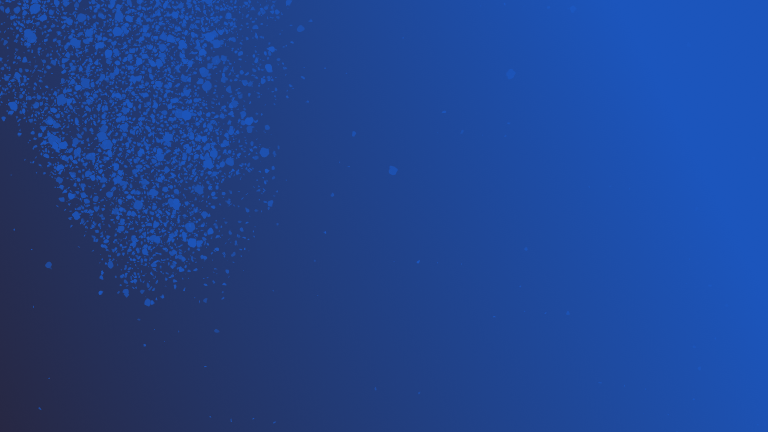
Write a Shadertoy shader that draws this background.

```glsl
const vec3 DARK_NAVY = vec3(0.152, 0.155, 0.262);
const vec3 BRIGHT_BLUE = vec3(0.108, 0.333, 0.737);
const vec3 PAINT_BLUE = vec3(0.110, 0.340, 0.750);
const vec2 GRADIENT_AXIS = vec2(0.89, 0.45);
const float GRADIENT_LENGTH = 1.72;
const int LAYERS = 4;
const float FIRST_CELL = 0.034;
const float CELL_SHRINK = 0.65;
const float MIN_RADIUS = 0.11;
const float MAX_RADIUS = 0.36;
const float CLUMP_SCALE = 16.0;
const float RAGGED_SCALE = 125.0;
const float RAGGED_AMOUNT = 0.006;

float hash(vec2 p) {
    return fract(sin(dot(p, vec2(127.1, 311.7))) * 43758.55);
}

float noise(vec2 p) {
    vec2 i = floor(p);
    vec2 f = fract(p);
    f = f * f * (3.0 - 2.0 * f);
    float low = mix(hash(i), hash(i + vec2(1.0, 0.0)), f.x);
    float high = mix(hash(i + vec2(0.0, 1.0)), hash(i + 1.0), f.x);
    return mix(low, high, f.y);
}

// Chance of paint: a wedge that hangs from the top left and thins downwards
float sprayDensity(vec2 p) {
    float depth = 1.0 - p.y;
    float leftEdge = 0.62 * (depth - 0.30);
    float rightEdge = 0.74 - 0.58 * depth * depth * depth;
    float sides = smoothstep(0.0, 0.10, p.x - leftEdge)
                * smoothstep(0.0, 0.30, rightEdge - p.x);
    float fade = 1.0 - 0.9 * smoothstep(0.50, 0.76, depth);
    float core = exp(-pow((p.x - 0.36) / 0.17, 2.0));
    float clumps = smoothstep(0.15, 0.75, noise(p * CLUMP_SCALE));
    return sides * fade * (0.30 + 0.65 * clumps + 0.30 * core);
}

// One layer of scattered drops on a turned, jittered grid
float dropLayer(vec2 p, float cellSize, float seed, float pixel) {
    float angle = 0.5 + seed * 1.3;
    mat2 turn = mat2(cos(angle), sin(angle), -sin(angle), cos(angle));
    vec2 cell = floor(turn * p / cellSize);
    float cover = 0.0;
    for (int y = -1; y <= 1; y++) {
        for (int x = -1; x <= 1; x++) {
            vec2 id = cell + vec2(x, y);
            vec2 key = id + seed * 37.0;
            vec2 jitter = vec2(hash(key), hash(key + 19.3));
            vec2 center = ((id + jitter) * cellSize) * turn;
            float density = sprayDensity(center);
            float present = step(hash(key + 51.7), density);
            float size = hash(key + 73.1);
            float radius = cellSize * mix(MIN_RADIUS, MAX_RADIUS, size * size);
            float edge = length(p - center) - radius;
            float drop = 1.0 - smoothstep(-0.7 * pixel, 0.7 * pixel, edge);
            float opacity = mix(0.5, 1.0, hash(key + 91.9));
            opacity = mix(opacity, 1.0, clamp(density, 0.0, 1.0) * 0.6);
            cover = max(cover, drop * present * opacity);
        }
    }
    return cover;
}

void mainImage(out vec4 fragColor, in vec2 fragCoord) {
    vec2 p = fragCoord / iResolution.y;
    float pixel = 1.0 / iResolution.y;

    // Diagonal background gradient
    float t = clamp(dot(p, GRADIENT_AXIS) / GRADIENT_LENGTH, 0.0, 1.0);
    vec3 color = mix(DARK_NAVY, BRIGHT_BLUE, t);

    // Paint spray with ragged outlines
    vec2 wobble = vec2(noise(p * RAGGED_SCALE), noise(p * RAGGED_SCALE + 40.0));
    vec2 ragged = p + (wobble - 0.5) * RAGGED_AMOUNT;
    float paint = 0.0;
    float cellSize = FIRST_CELL;
    for (int i = 0; i < LAYERS; i++) {
        paint = max(paint, dropLayer(ragged, cellSize, float(i), pixel));
        cellSize *= CELL_SHRINK;
    }
    color = mix(color, PAINT_BLUE, paint * 0.95);

    // Fine grain against banding
    color += (hash(fragCoord) - 0.5) / 255.0;
    fragColor = vec4(color, 1.0);
}
```
